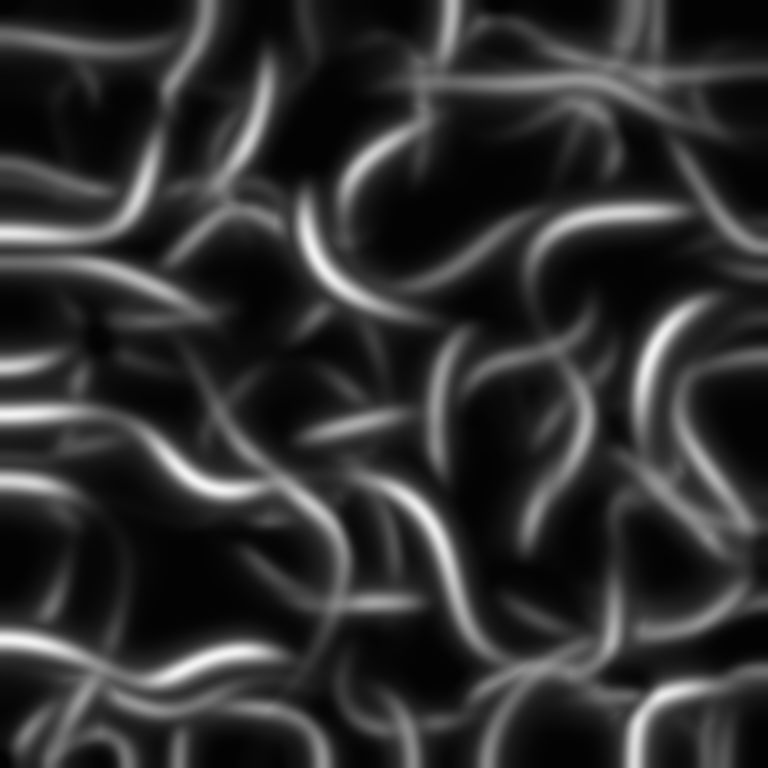
This texture is drawn by a Shadertoy shader. Its source:

```glsl
// Soft glowing filaments on black: each layer lights the zero contours of a
// smooth random wave field, fades them in and out along their length, and
// dims fainter layers near stronger lines. Waves are mirrored at the border.

#define LAYERS 5
#define MODES 18
#define LONG_WAVE 0.42    // wavelength of the strongest layer, canvas units
#define SHORT_WAVE 0.28   // wavelength of the faintest layer
#define FADE_WAVE 0.34    // wavelength of the brightness changes
#define CORE 0.0095       // spread of a line
#define HALO 0.026        // spread of its glow
#define HALO_SHARE 0.25   // part of the light that is glow
#define STRONG 0.95       // crest brightness of the strongest layer
#define FAINT 0.46        // crest brightness of the faintest layer
#define FLOOR 0.012       // background brightness
#define SEED 23.0

const float PI = 3.14159;

vec3 hash32(vec2 p) {
    vec3 q = fract(vec3(p.xyx) * vec3(0.1031, 0.1030, 0.0973));
    q += dot(q, q.yxz + 33.33);
    return fract((q.xxy + q.yzz) * q.zyx);
}

// Random sum of standing waves, level at the canvas border.
// Gives the value, its gradient and the typical gradient length,
// all in units of the typical value.
vec4 waveField(vec2 uv, float wavelength, float seed) {
    vec3 sum = vec3(0.0);
    float energy = 0.0, slopeEnergy = 0.0;
    for (int i = 0; i < MODES; i++) {
        vec3 rnd = hash32(vec2(float(i) + 1.0, seed + SEED) * 7.31);
        float angle = 0.5 * PI * (float(i) + rnd.x) / float(MODES);
        float radius = 2.0 / wavelength * mix(0.55, 1.3, rnd.y);
        vec2 k = PI * floor(radius * vec2(cos(angle), sin(angle)) + 0.5);
        float weight = (rnd.z < 0.5 ? -1.0 : 1.0) * (0.5 + abs(rnd.z - 0.5));
        vec2 c = cos(k * uv), s = sin(k * uv);
        sum += weight * vec3(c.x * c.y, -k.x * s.x * c.y, -k.y * c.x * s.y);
        energy += 0.25 * weight * weight;
        slopeEnergy += 0.25 * weight * weight * dot(k, k);
    }
    return vec4(sum, sqrt(slopeEnergy)) / sqrt(energy);
}

float bell(float d, float spread) {
    return exp(-0.5 * d * d / (spread * spread));
}

void mainImage(out vec4 fragColor, in vec2 fragCoord) {
    const float fadeHigh = 1.8;
    vec2 uv = fragCoord / iResolution.y;
    float dark = 1.0 - FLOOR;
    float claimed = 0.0;

    for (int i = 0; i < LAYERS; i++) {
        float rank = float(i) / float(LAYERS - 1);
        float seed = 2.0 * float(i);

        // Distance to the contour; flat saddles are faded out
        vec4 field = waveField(uv, mix(LONG_WAVE, SHORT_WAVE, rank), seed);
        float slope = length(field.yz);
        float d = field.x / max(slope, 0.02 * field.w);
        float steep = smoothstep(0.2, 0.9, slope / field.w);

        // Brightness along the line
        float fade = waveField(uv, FADE_WAVE, seed + 1.0).x;
        float crest = steep * smoothstep(mix(-1.3, -0.6, rank), fadeHigh, fade);
        crest *= mix(STRONG, FAINT, rank);

        // Keep clear of stronger lines, then screen over the earlier layers
        crest *= 1.0 - min(1.6 * claimed, 0.92);
        float profile = mix(bell(d, CORE), bell(d, HALO), HALO_SHARE);
        dark *= 1.0 - crest * profile;
        claimed = max(claimed, crest * bell(d, HALO));
    }

    fragColor = vec4(vec3(1.0 - dark), 1.0);
}
```
